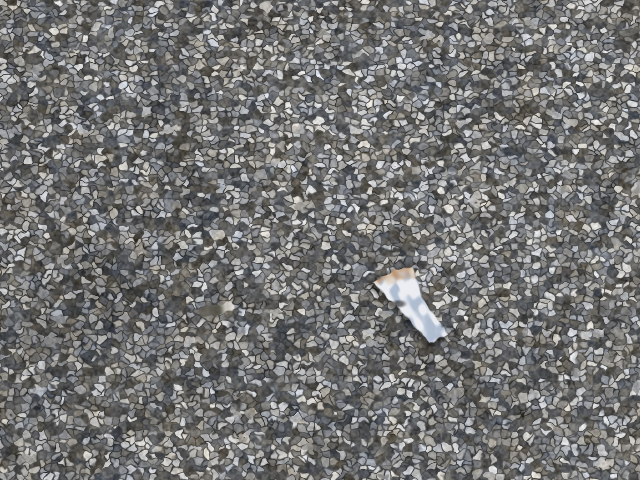
A WebGL 2 fragment shader for this texture:

```glsl
#version 300 es
precision highp float;
uniform vec2 u_resolution;
out vec4 fragColor;

vec3 hash3(vec2 p) {
  vec3 q = fract(p.xyx * vec3(0.1031, 0.1030, 0.0973));
  q += dot(q, q.yxz + 33.33);
  return fract((q.xxy + q.yzz) * q.zyx);
}

float noise(vec2 p) {
  vec2 i = floor(p), f = fract(p);
  f = f * f * (3.0 - 2.0 * f);
  float low = mix(hash3(i).x, hash3(i + vec2(1, 0)).x, f.x);
  float high = mix(hash3(i + vec2(0, 1)).x, hash3(i + vec2(1, 1)).x, f.x);
  return mix(low, high, f.y);
}

// Angular chips: nearest distance, gap to the next chip, and chip id
vec4 chips(vec2 p) {
  vec2 cell = floor(p), id = cell;
  float nearest = 9.0, second = 9.0;
  for (int y = -2; y <= 2; y++) {
    for (int x = -2; x <= 2; x++) {
      vec2 c = cell + vec2(x, y);
      vec3 h = hash3(c + 40.0);
      vec2 r = p - c - 0.1 - 0.8 * h.xy;
      float a = (h.z - 0.5) * 2.6;
      r = mat2(cos(a), -sin(a), sin(a), cos(a)) * r * vec2(0.85, 1.2);
      float d = mix(length(r), max(abs(r.x), abs(r.y) * 0.8 + abs(r.x) * 0.35), 0.55);
      if (d < nearest) {
        second = nearest;
        nearest = d;
        id = c;
      } else {
        second = min(second, d);
      }
    }
  }
  return vec4(nearest, second - nearest, id);
}

// Signed distance to the torn paper scrap
float scrapDistance(vec2 p) {
  vec2 v[7] = vec2[7](vec2(0.775, 0.412), vec2(0.822, 0.438), vec2(0.860, 0.443),
    vec2(0.878, 0.382), vec2(0.932, 0.303), vec2(0.896, 0.284), vec2(0.824, 0.366));
  float d = 9.0, s = 1.0;
  for (int i = 0; i < 7; i++) {
    vec2 a = v[i], e = v[(i + 6) % 7] - a, w = p - a;
    d = min(d, length(w - e * clamp(dot(w, e) / dot(e, e), 0.0, 1.0)));
    bvec3 side = bvec3(p.y >= a.y, p.y < a.y + e.y, e.x * w.y > e.y * w.x);
    if (all(side) || !any(side)) s = -s;
  }
  return s * d;
}

void main() {
  vec2 p = gl_FragCoord.xy / u_resolution.y;
  float px = 1.0 / u_resolution.y;
  vec2 warp = vec2(noise(p * 95.0), noise(p * 95.0 + 57.0)) - 0.5;

  // Fine gravel, slightly coarser towards the bottom
  vec2 ground = vec2(p.x * 64.0, p.y * (67.0 + 8.0 * p.y));
  vec4 grain = chips(ground + warp * 0.7);
  vec3 h = hash3(grain.zw + 7.0);
  float gap = 0.2 + 0.2 * noise(p * 60.0 + 11.0);
  float tone = mix(gap, 0.27 + 0.58 * pow(h.x, 1.1), smoothstep(0.0, 0.34, grain.y));
  vec3 tint = mix(vec3(-0.012, -0.002, 0.018), vec3(0.014, 0.004, -0.02), h.y);

  // Sparse larger pale flakes
  vec4 flake = chips(p * vec2(29.0, 34.0) + warp * 0.45 + 90.0);
  vec3 k = hash3(flake.zw + 3.0);
  float radius = 0.2 + 0.22 * k.y;
  float chosen = step(0.9 + 0.05 * p.y, k.x);
  float cover = chosen * smoothstep(radius, radius - 0.08, flake.x) * smoothstep(0.0, 0.1, flake.y);
  tone = mix(tone, 0.55 + 0.25 * k.z, cover * 0.9);

  // Surface grit and broad stains
  tone += 0.13 * (noise(p * 210.0) - 0.5) + 0.08 * (noise(p * 120.0 + 31.0) - 0.5);
  tone *= 0.93 + 0.14 * noise(p * 5.0 + 4.0);
  tone *= 1.0 - 0.18 * exp(-40.0 * dot(p - vec2(0.2, 0.34), p - vec2(0.2, 0.34)));
  vec3 color = vec3(tone) + tint + (noise(p * 34.0 + 70.0) - 0.5) * vec3(0.03, 0.005, -0.035);

  // Small pale stub with a dull end
  vec2 axis = vec2(0.055, 0.012), q = p - vec2(0.425, 0.350);
  float along = clamp(dot(q, axis) / dot(axis, axis), 0.0, 1.0);
  float stub = length(q - axis * along) - 0.009 + warp.x * 0.006;
  vec3 stubColor = mix(vec3(0.38, 0.37, 0.33), vec3(0.87, 0.86, 0.83), smoothstep(0.55, 0.85, along));
  color = mix(color, stubColor + warp.y * 0.12, 0.9 * smoothstep(px, -px, stub));

  // Paper scrap with its shadow, tan end and creases
  float shade = smoothstep(0.012, -0.002, scrapDistance(p + vec2(0.005, 0.004)));
  color *= 1.0 - 0.4 * shade;
  float scrap = scrapDistance(p + warp * 0.006);
  float crease = noise(vec2(p.x + p.y * 0.6, p.y - p.x) * vec2(75.0, 40.0));
  vec3 paper = mix(vec3(0.69, 0.74, 0.82), vec3(0.92, 0.93, 0.95), smoothstep(0.2, 0.65, crease));
  float tan_end = smoothstep(0.405, 0.432, p.y + 0.25 * (0.82 - p.x) + warp.y * 0.02);
  paper = mix(paper, mix(vec3(0.72, 0.56, 0.43), vec3(0.87, 0.82, 0.74), crease), tan_end);
  paper *= 1.0 - 0.55 * smoothstep(0.014, 0.004, length((p - vec2(0.831, 0.367)) * vec2(0.7, 1.3)));
  color = mix(color, paper, smoothstep(px, -px, scrap));

  fragColor = vec4(clamp(color, 0.0, 1.0), 1.0);
}
```
